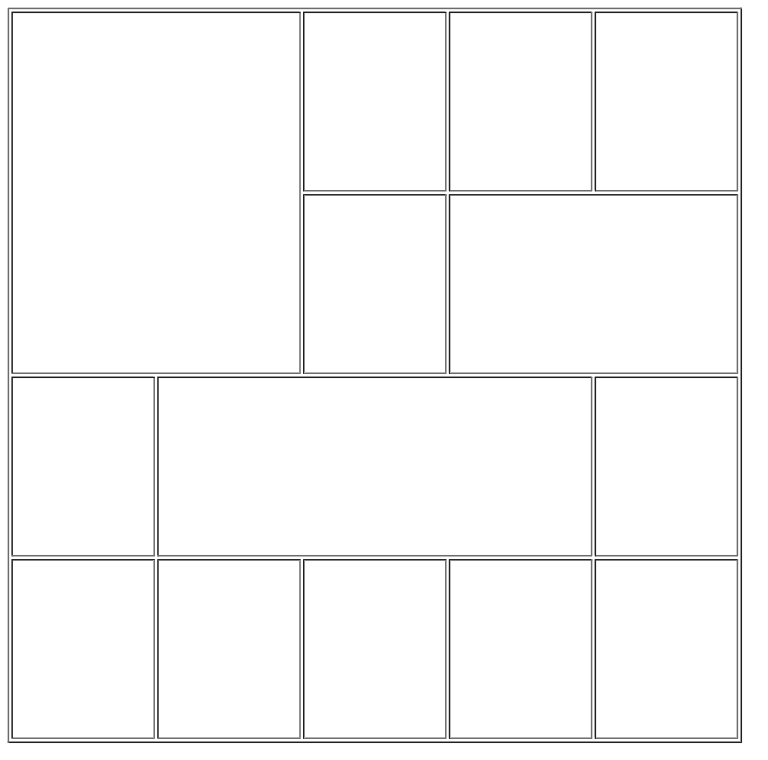
Give the GLSL for this pattern, as a WebGL 1 fragment shader.

```glsl
precision highp float;
// Draws a white table of bevelled, partly merged cells inside a thin frame.
uniform vec2 u_resolution;

// Signed distance to the rectangle from lo to hi.
float rectDistance(vec2 p, vec2 lo, vec2 hi) {
  vec2 d = max(lo - p, p - hi);
  return length(max(d, 0.0)) + min(max(d.x, d.y), 0.0);
}

// Outline with one ink for the top and left edges, another for the rest.
float bevel(vec2 p, vec2 lo, vec2 hi, float topLeftInk, float bottomRightInk, float pixel) {
  float edge = abs(rectDistance(p, lo, hi));
  float coverage = clamp((0.5 - edge) / pixel + 0.5, 0.0, 1.0);
  vec2 fromLo = abs(p - lo);
  vec2 fromHi = abs(hi - p);
  float isTopLeft = step(min(fromLo.x, fromLo.y), min(fromHi.x, fromHi.y));
  return coverage * mix(bottomRightInk, topLeftInk, isTopLeft);
}

void main() {
  // Layout space is 512 by 506 units, with y pointing down.
  vec2 layout = vec2(512.0, 506.0);
  vec2 p = gl_FragCoord.xy / u_resolution * layout;
  p.y = layout.y - p.y;
  float pixel = layout.x / u_resolution.x;

  // Grid of five columns and four rows.
  vec2 pitch = vec2(97.2, 121.5);
  vec2 cell = clamp(floor((p - 6.85) / pitch), vec2(0.0), vec2(4.0, 3.0));
  vec2 span = vec2(1.0);

  // Merged cells: large top left, wide right, wide centre.
  if (cell.x < 2.0 && cell.y < 2.0) {
    cell = vec2(0.0);
    span = vec2(2.0);
  } else if (cell.x > 2.0 && cell.y == 1.0) {
    cell.x = 3.0;
    span.x = 2.0;
  } else if (cell.x > 0.0 && cell.x < 4.0 && cell.y == 2.0) {
    cell.x = 1.0;
    span.x = 3.0;
  }

  // Sunken cells and the raised outer frame.
  vec2 lo = vec2(8.1, 8.2) + cell * pitch;
  vec2 hi = lo + span * pitch - vec2(2.5, 2.7);
  float ink = bevel(p, lo, hi, 0.88, 0.58, pixel);
  ink = max(ink, bevel(p, vec2(5.6), vec2(494.2), 0.58, 0.88, pixel));

  gl_FragColor = vec4(vec3(1.0 - ink), 1.0);
}
```
